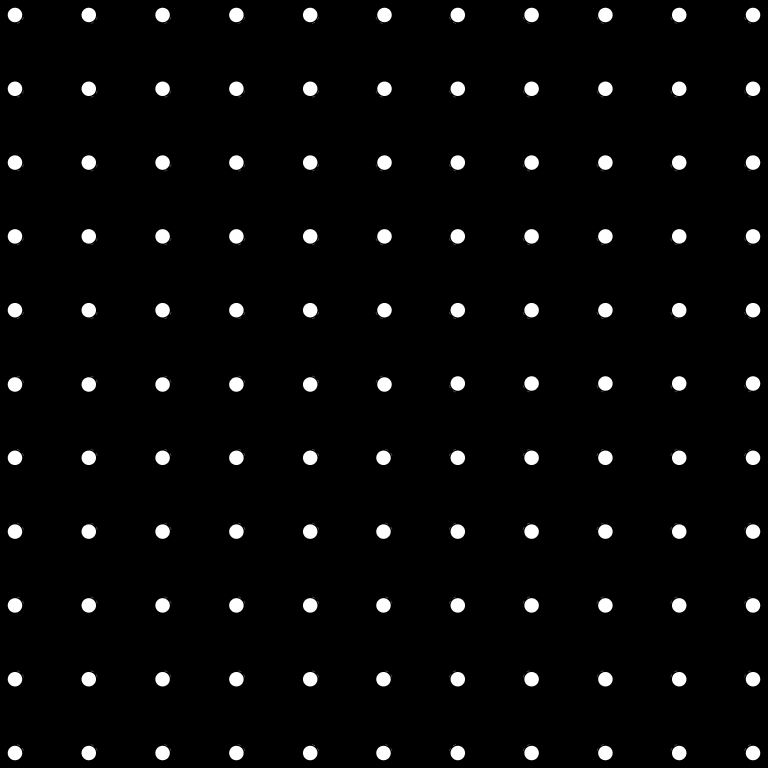
Give the GLSL for this pattern, as a Shadertoy shader.

```glsl
// Eleven by eleven grid of small white dots on black, each with faint flecks on its inner corner.

const float DOTS_PER_SIDE = 11.0;
const float SPACING = 0.0961;
const float DOT_RADIUS = 0.0094;
const float CENTRE_SHIFT = 0.00065;
const float FLECK_RADIUS = 0.0113;
const float FLECK_HALF_WIDTH = 0.0005;
const float FLECK_LEVEL = 0.28;
const vec3 BACKGROUND = vec3(0.0);
const vec3 DOT_COLOUR = vec3(1.0);

// Coverage of a shape from its signed distance.
float coverage(float dist, float pixel) {
    return clamp(0.5 - dist / pixel, 0.0, 1.0);
}

// Quadrant of a dot; the middle row and column are shared out as a pinwheel.
vec2 quadrantOf(vec2 cell) {
    vec2 middleSide = vec2(cell.y >= 0.0 ? 1.0 : -1.0, cell.x > 0.0 ? 1.0 : -1.0);
    return mix(sign(cell), middleSide, vec2(equal(cell, vec2(0.0))));
}

// Broken thin arc centred on the diagonal that points along facing.
float flecks(vec2 p, vec2 facing, float pixel) {
    vec2 q = p * facing;
    float angle = atan(q.y, q.x) - radians(45.0);
    float ring = coverage(abs(length(p) - FLECK_RADIUS) - FLECK_HALF_WIDTH, pixel);
    float span = 1.0 - smoothstep(0.55, 0.75, abs(angle));
    float breaks = smoothstep(-0.3, 0.5, -cos(angle * 8.0));
    return ring * span * breaks;
}

void mainImage(out vec4 fragColor, in vec2 fragCoord) {
    float side = min(iResolution.x, iResolution.y);
    float pixel = 1.0 / side;
    vec2 p = (fragCoord - 0.5 * iResolution.xy) / side;

    // Nearest dot, nudged outward when it lies on a middle line.
    float lastCell = 0.5 * (DOTS_PER_SIDE - 1.0);
    vec2 cell = clamp(floor(p / SPACING + 0.5), -lastCell, lastCell);
    vec2 quadrant = quadrantOf(cell);
    vec2 onMiddle = vec2(equal(cell, vec2(0.0)));
    vec2 local = p - cell * SPACING - quadrant * onMiddle * CENTRE_SHIFT;

    // Solid dot over its faint flecks.
    float dot_ = coverage(length(local) - DOT_RADIUS, pixel);
    float wear = FLECK_LEVEL * flecks(local, -quadrant, pixel);
    fragColor = vec4(mix(BACKGROUND, DOT_COLOUR, max(dot_, wear)), 1.0);
}
```
